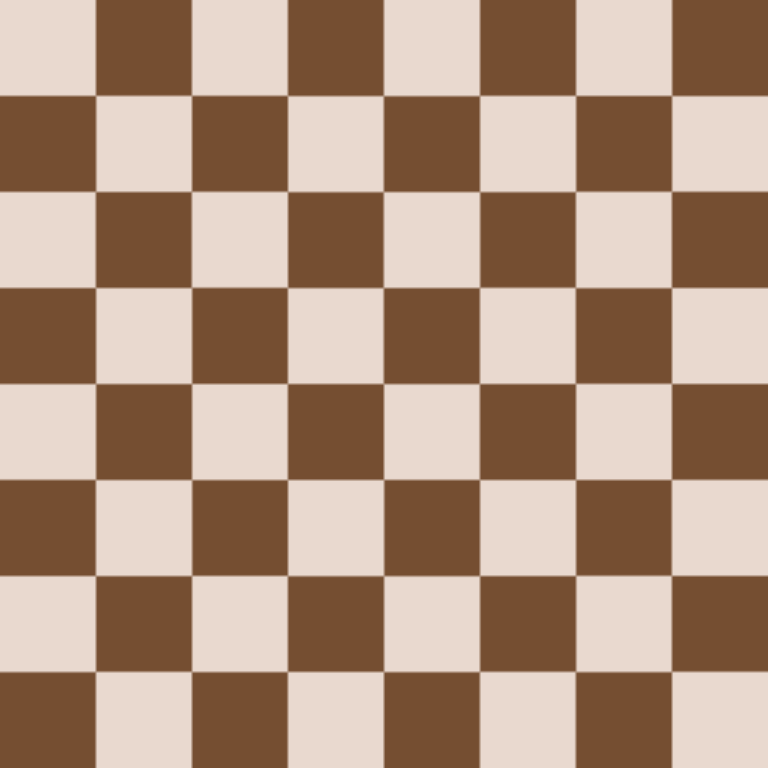
A WebGL 1 fragment shader for this pattern:

```glsl
precision highp float;
// Eight by eight checkerboard of brown and pale cream squares with softly blended seams.

uniform vec2 u_resolution;

float hash(vec2 p) {
  return fract(sin(dot(p, vec2(127.1, 311.7))) * 43758.5453);
}

// Signed stripe along one axis: +1 in even cells, -1 in odd ones, ramped at inner seams.
float stripe(float x, float crossCell, float seed, float halfWidth) {
  float seam = clamp(floor(x + 0.5), 1.0, 7.0);
  float drift = 0.005 * (hash(vec2(seam + seed, crossCell)) - 0.5);
  float side = clamp((x - seam - drift) / halfWidth, -1.0, 1.0);
  return side * (1.0 - 2.0 * mod(seam, 2.0));
}

void main() {
  vec2 board = 8.0 * gl_FragCoord.xy / u_resolution;
  vec2 cell = floor(board);

  // Seam softness in cells, never narrower than one pixel
  vec2 halfWidth = max(vec2(0.0156), 4.0 / u_resolution);

  float columns = stripe(board.x, cell.y, 0.0, halfWidth.x);
  float rows = stripe(board.y, cell.x, 20.0, halfWidth.y);
  float brown = 0.5 + 0.5 * columns * rows;

  vec3 color = mix(vec3(0.914, 0.851, 0.812), vec3(0.459, 0.306, 0.192), brown);
  gl_FragColor = vec4(color, 1.0);
}
```
